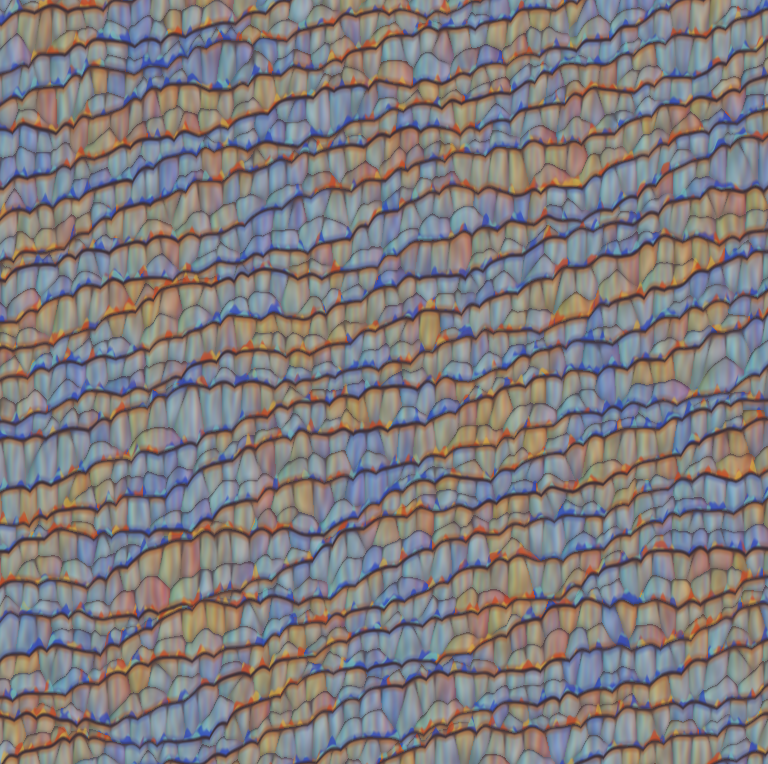
Reproduce this texture procedurally as a Shadertoy shader.

```glsl
// Slanted wavy bands of small rounded pebbles, split by dark seams.
// Each band holds its own two-row Voronoi pattern; vertical streaks and
// thin vivid spikes at the foot of each band give a chromatic, embossed look.

const float BANDS = 22.0;          // bands over the canvas height
const float COLUMNS = 42.0;        // pebbles over the canvas height
const float SLOPE = 0.25;          // rise of the bands
const float LINE_WAVE = 0.9;       // how far the band lines wander
const float SCALLOP = 0.17;        // domed pebble tops along the lines
const float SPLIT_CHANCE = 0.55;   // share of columns holding two pebbles
const float STREAK_TINT = 0.15;
const float FRINGE_STRENGTH = 0.62;

const vec3 BLUE_GREY  = vec3(0.53, 0.60, 0.65);
const vec3 PERIWINKLE = vec3(0.47, 0.53, 0.68);
const vec3 STONE      = vec3(0.59, 0.58, 0.53);
const vec3 TAN        = vec3(0.66, 0.57, 0.40);
const vec3 ROSE_BROWN = vec3(0.62, 0.49, 0.45);
const vec3 RUST       = vec3(0.64, 0.38, 0.22);
const vec3 DEEP_BLUE  = vec3(0.34, 0.40, 0.63);
const vec3 SEAM_DARK  = vec3(0.23, 0.18, 0.21);

vec2 hash2(vec2 p) {
    vec3 a = fract(p.xyx * vec3(0.1031, 0.1030, 0.0973));
    a += dot(a, a.yzx + 33.33);
    return fract((a.xx + a.yz) * a.zy);
}

float cornerSlope(vec2 cell, vec2 offset) {
    float angle = 6.2832 * hash2(cell).x;
    return dot(vec2(cos(angle), sin(angle)), offset);
}

float gradNoise(vec2 p) {
    vec2 i = floor(p), f = fract(p);
    vec2 u = f * f * f * (f * (f * 6.0 - 15.0) + 10.0);
    vec2 e = vec2(1.0, 0.0);
    float low  = mix(cornerSlope(i, f), cornerSlope(i + e, f - e), u.x);
    float high = mix(cornerSlope(i + e.yx, f - e.yx), cornerSlope(i + 1.0, f - 1.0), u.x);
    return mix(low, high, u.y);
}

// Height of the line below a band, in band units
float lineHeight(float band, float x) {
    float wander = gradNoise(vec2(x * 6.0, band * 3.37));
    float bumps = gradNoise(vec2(x * 21.0, band * 5.71));
    float dome = abs(sin(x * COLUMNS * 1.7 + 3.0 * bumps + band * 2.4));
    return band + LINE_WAVE * wander + 0.2 * bumps + SCALLOP * (dome - 0.6);
}

float smoothMin(float a, float b, float k) {
    float h = max(k - abs(a - b), 0.0) / k;
    return min(a, b) - h * h * k * 0.25;
}

// Distance to the pebble border; also the offset from its center and two randoms
float pebbles(vec2 p, float band, float thickness, out vec2 offset, out vec2 pick) {
    vec3 nearest = vec3(1e3);
    offset = pick = vec2(0.0);
    for (int j = 0; j < 2; j++) {
        for (int i = -2; i <= 2; i++) {
            vec2 id = vec2(floor(p.x) + float(i), band * 2.0 + float(j));
            vec2 r = hash2(id);
            if (j == 0 && hash2(id + 71.0).x > SPLIT_CHANCE) continue;
            vec2 center = vec2(id.x + 0.5 + 0.75 * (r.x - 0.5),
                               thickness * (0.5 * float(j) + 0.12 + 0.22 * r.y));
            vec2 d = (p - center) * vec2(1.0, 0.8);
            float dist = length(d);
            if (dist < nearest.x) {
                nearest = vec3(dist, nearest.xy);
                offset = d;
                pick = hash2(id + 37.0);
            } else if (dist < nearest.y) {
                nearest.yz = vec2(dist, nearest.y);
            } else {
                nearest.z = min(nearest.z, dist);
            }
        }
    }
    return 0.5 * smoothMin(nearest.y - nearest.x, nearest.z - nearest.x, 0.35);
}

void mainImage(out vec4 fragColor, in vec2 fragCoord) {
    vec2 uv = fragCoord / iResolution.y;

    // Find the band and the place inside it
    float v = (uv.y - SLOPE * uv.x + 0.03 * gradNoise(uv * 2.5)) * BANDS;
    float band = floor(v);
    if (v < lineHeight(band, uv.x)) band -= 1.0;
    else if (v >= lineHeight(band + 1.0, uv.x)) band += 1.0;
    float low = lineHeight(band, uv.x);
    float thickness = 2.0 * max(lineHeight(band + 1.0, uv.x) - low, 0.1);
    vec2 p = vec2(uv.x * COLUMNS, 2.0 * (v - low));
    float height = clamp(p.y / thickness, 0.0, 1.0);
    float lineGap = max(min(p.y, thickness - p.y), 0.0);

    vec2 offset, pick;
    float border = pebbles(p, band, thickness, offset, pick);
    float seam = smoothMin(border, lineGap, 0.3);

    // Pebble colour: cool and warm patches along each band
    float tone = 0.45 + 0.95 * gradNoise(vec2(uv.x * 7.0, band * 0.73))
               + 0.45 * (pick.x - 0.5) + 0.25 * (height - 0.5);
    float warmth = smoothstep(0.25, 0.75, tone);
    vec3 cool = mix(BLUE_GREY, PERIWINKLE, smoothstep(0.5, 0.95, pick.y));
    vec3 warm = mix(STONE, TAN, smoothstep(0.3, 0.8, pick.y));
    warm = mix(warm, ROSE_BROWN, smoothstep(0.78, 0.9, pick.y));
    vec3 color = mix(cool, warm, warmth);

    // Vertical streaks, shifted per channel, and side light
    vec2 s = vec2(p.x * 3.2, p.y * 0.6 + band * 9.3);
    color += STREAK_TINT * vec3(gradNoise(s), gradNoise(s + vec2(0.3, 0.0)),
                                gradNoise(s + vec2(0.6, 0.0)));
    color += offset.x * vec3(0.08, -0.05, -0.02);
    color *= mix(0.92, 1.03, smoothstep(0.0, 0.3, seam));

    // Tinted rim along the band lines
    vec3 rim = mix(DEEP_BLUE, RUST, smoothstep(0.2, 0.5, tone));
    color = mix(color, rim, 0.6 * (1.0 - smoothstep(0.12, 0.48, lineGap)));

    // Thin outlines, darkest over the pebble tops
    float outline = 1.0 - smoothstep(-0.02, 0.11, seam);
    color = mix(color, SEAM_DARK, outline * mix(0.2, 0.6, smoothstep(-0.15, 0.4, offset.y)));

    // Sparse vivid spikes at the foot of the band
    float spike = gradNoise(vec2(p.x * 2.6, band * 6.1 + 0.4));
    float reach = 0.1 + 0.95 * spike + 0.25 * (1.0 - smoothstep(0.0, 0.2, border));
    float fringe = 1.0 - smoothstep(reach - 0.15, reach + 0.15, p.y);
    float hue = gradNoise(vec2(p.x * 1.9, p.y * 1.5 + band * 4.7));
    vec3 hot = mix(vec3(0.82, 0.26, 0.10), vec3(0.86, 0.68, 0.24), smoothstep(-0.1, 0.25, hue));
    vec3 cold = mix(vec3(0.14, 0.25, 0.76), vec3(0.42, 0.74, 0.74), smoothstep(-0.05, 0.25, hue));
    float heat = tone + 1.1 * gradNoise(vec2(p.x * 1.1, band * 2.9 + 0.5));
    color = mix(color, mix(cold, hot, smoothstep(0.3, 0.5, heat)), FRINGE_STRENGTH * fringe);

    // Dark band lines, fading in places
    float presence = 0.72 + 0.5 * gradNoise(vec2(uv.x * 9.0, floor(v + 0.5) * 0.61));
    float lineMask = 1.0 - smoothstep(0.0, 0.19, lineGap);
    color = mix(color, SEAM_DARK, clamp(presence, 0.3, 0.9) * lineMask);

    fragColor = vec4(clamp(color, 0.0, 1.0), 1.0);
}
```
